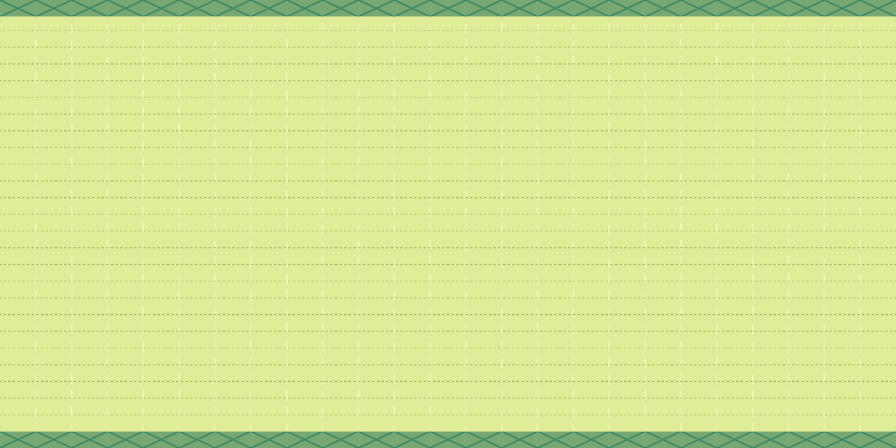
This pattern is drawn by a WebGL 2 fragment shader. Its source:

```glsl
#version 300 es
precision highp float;
// A pale woven mat: 24 dotted rows and 24 columns of light dashes,
// between two green cloth borders with a lattice of flat diamonds.
// Each line is a band whose exact pixel coverage gives smooth edges.
uniform vec2 u_resolution;
out vec4 outColor;

float hash(vec2 p) {
    vec3 q = fract(p.xyx * 0.1031);
    q += dot(q, q.yzx + 33.33);
    return fract((q.x + q.y) * q.z);
}

// Share of a pixel of size px, at distance d, inside a band of half width w.
float band(float d, float w, float px) {
    return max(0.0, min(d + 0.5 * px, w) - max(d - 0.5 * px, -w)) / px;
}

// Signed distance to the nearest multiple of a period.
float nearest(float x, float period) {
    return x - period * floor(x / period + 0.5);
}

vec3 weave(vec2 p, float aspect, float px) {
    vec3 color = vec3(0.875, 0.93, 0.595);
    vec2 cell = vec2(aspect / 25.0, 0.0373);
    vec2 id = floor(p / cell + 0.5);
    vec2 d = p - id * cell;

    // Light dashes hang on each column, uneven in place and strength
    if (id.x > 0.5 && id.x < 24.5) {
        float shift = 0.006 + 0.006 * (hash(id) - 0.5);
        float dash = band(d.x, 0.0016, px) * band(d.y - shift, 0.0105, px);
        float strength = 0.3 + 0.7 * hash(id + 57.0);
        color = mix(color, vec3(0.96, 0.98, 0.74), dash * strength);
    }

    // Olive dots run along each row; every few rows fade
    if (id.y > 0.5 && id.y < 24.5) {
        float dots = band(nearest(p.x, aspect / 192.0), aspect / 768.0, px);
        float fade = 0.5 - 0.5 * cos(6.2832 * ((24.0 - id.y) * 0.265 - 0.05));
        float row = band(d.y, 0.0013, px) * dots;
        color = mix(color, vec3(0.62, 0.70, 0.36), row * mix(0.45, 1.0, fade));
    }
    return color;
}

vec3 cloth(vec2 p, float aspect, float px) {
    // Two families of slanted lines, measured across their direction
    vec2 diamond = vec2(aspect / 25.0, 0.0373);
    vec2 q = p / diamond;
    float spacing = 1.0 / length(1.0 / diamond);
    float rising = band(nearest(q.x - q.y, 1.0) * spacing, 0.0017, px);
    float falling = band(nearest(q.x + q.y, 1.0) * spacing, 0.0017, px);
    return mix(vec3(0.465, 0.655, 0.45), vec3(0.23, 0.53, 0.39), max(rising, falling));
}

void main() {
    vec2 p = gl_FragCoord.xy / u_resolution.y;
    float px = 1.0 / u_resolution.y;
    float aspect = u_resolution.x / u_resolution.y;
    float border = 0.0367;

    vec3 mat = weave(p - vec2(0.0, border), aspect, px);
    vec3 trim = cloth(vec2(p.x, min(p.y, 1.0 - p.y)), aspect, px);
    float inside = band(p.y - 0.5, 0.5 - border, px);
    outColor = vec4(mix(trim, mat, inside), 1.0);
}
```
